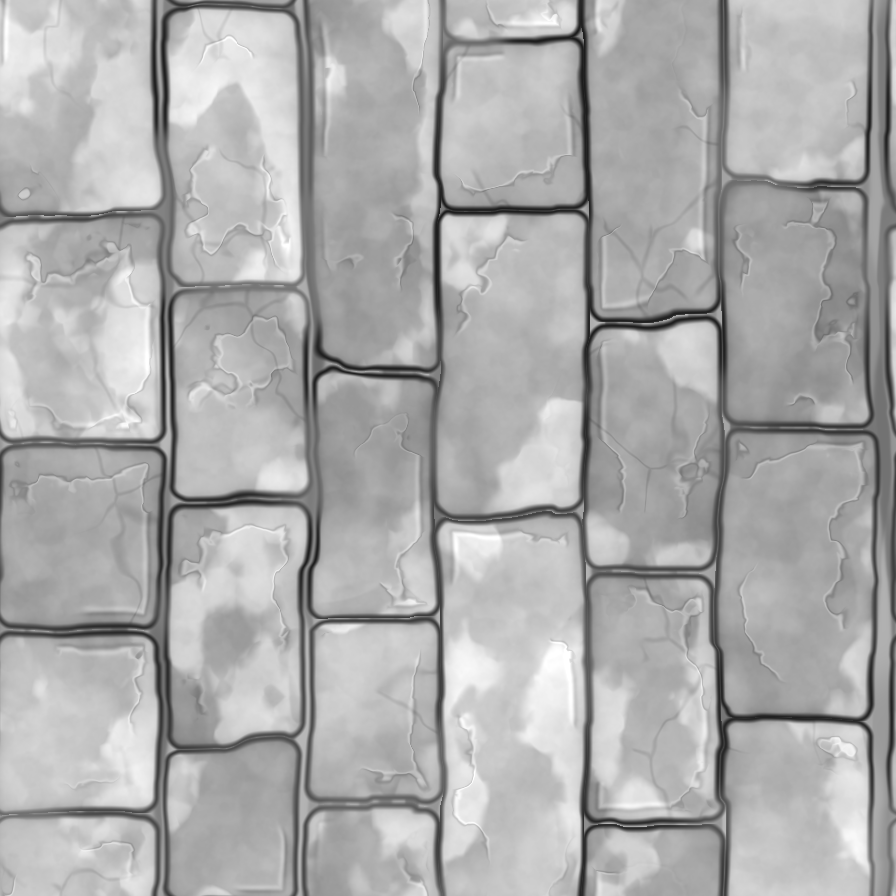
A Shadertoy shader for this texture map:

```glsl
// Grey weathered stone blocks stacked in six staggered columns, with dark joints.

vec2 hash2(vec2 p) {
    return fract(sin(vec2(dot(p, vec2(127.1, 311.7)), dot(p, vec2(269.5, 183.3)))) * 43758.5);
}

// Wrapping cellular noise: x = smoothly blended cell value, y = distance to a cell border.
vec2 cells(vec2 uv, vec2 period, float seed) {
    vec2 p = uv * period, base = floor(p);
    float sum = 0.0, weights = 0.0, near = 9.0, next = 9.0;
    for (int j = -1; j <= 1; j++)
    for (int i = -1; i <= 1; i++) {
        vec2 cell = base + vec2(i, j);
        vec2 h = hash2(mod(cell, period) + seed * 1.37);
        float dist = length(cell + h - p);
        float weight = exp(-8.0 * dist * dist);
        sum += weight * fract(h.x * 7.3 + h.y * 5.1);
        weights += weight;
        next = min(next, max(near, dist));
        near = min(near, dist);
    }
    return vec2(sum / weights, next - near);
}

float layers(vec2 uv, vec2 period, float seed) {
    float value = 0.0, gain = 0.53;
    for (int i = 0; i < 4; i++) {
        value += gain * cells(uv, period, seed + float(i)).x;
        period *= 2.0;
        gain *= 0.5;
    }
    return value;
}

// Signed distance to the stone around p; also gives its number and the place across it.
float stoneDistance(vec2 p, out float id, out float side) {
    float edges[7] = float[7](-0.015, 0.182, 0.342, 0.490, 0.654, 0.803, 0.985);
    float gaps[7] = float[7](0.014, 0.008, 0.008, 0.004, 0.004, 0.005, 0.014);
    vec4 joints[6] = vec4[6](
        vec4(0.762, 0.508, 0.301, 0.090), vec4(0.993, 0.678, 0.440, 0.171),
        vec4(0.586, 0.310, 0.098, 0.098), vec4(0.961, 0.763, 0.424, 0.424),
        vec4(0.645, 0.358, 0.074, 0.074), vec4(0.794, 0.529, 0.204, 0.204));
    p = fract(p);
    if (p.x > edges[6]) p.x -= 1.0;
    int column = 0;
    for (int i = 1; i < 6; i++) if (p.x > edges[i]) column = i;

    float below = 1.0, above = 1.0;
    for (int k = 0; k < 4; k++) {
        float t = fract(p.y - joints[column][k]);
        if (t < below) { below = t; id = float(column * 4 + k); }
        above = min(above, 1.0 - t);
    }
    vec2 inset = 0.003 + 0.005 * hash2(vec2(id, 3.0));
    vec2 low = vec2(edges[column] + gaps[column], p.y - below + inset.x);
    vec2 high = vec2(edges[column + 1] - gaps[column + 1], p.y + above - inset.y);
    vec2 size = 0.5 * (high - low), offset = p - 0.5 * (low + high);
    side = offset.x / size.x;

    vec2 q = abs(offset) - size + 0.014;
    return length(max(q, 0.0)) + min(max(q.x, q.y), 0.0) - 0.014;
}

void mainImage(out vec4 fragColor, in vec2 fragCoord) {
    vec2 uv = fragCoord / iResolution.xy;

    // Uneven outlines
    vec2 bend = vec2(cells(uv, vec2(5.0), 1.0).x, cells(uv, vec2(6.0), 2.0).x) - 0.5;
    vec2 chip = vec2(cells(uv, vec2(22.0), 3.0).x, cells(uv, vec2(24.0), 4.0).x) - 0.5;
    vec2 p = uv + 0.014 * bend + 0.007 * chip;
    float id, side;
    float d = stoneDistance(p, id, side);
    float depth = max(-d, 0.0);
    float seed = 11.0 + id * 3.0;
    vec2 luck = hash2(vec2(id, 8.0));

    // Mottled face
    float grain = layers(p, vec2(9.0, 7.0), seed);
    float tone = 0.705 + 0.07 * (luck.x - 0.5);
    tone += 0.26 * (layers(p, vec2(6.0, 5.0), seed + 40.0) - 0.5);
    tone += 0.10 * (layers(uv, vec2(34.0), 70.0) - 0.5);

    // Pale worn patches, stronger towards the right rim
    float worn = smoothstep(0.0, 0.13, grain - 0.49 - 3.2 * depth + 0.09 * side);
    tone += 0.16 * worn;

    // Flaked ledge that wanders around the rim
    float flaky = smoothstep(0.42, 0.62, cells(p, vec2(9.0), seed + 5.0).x);
    float ledge = depth - 0.010 - 0.13 * max(layers(p, vec2(12.0), seed + 9.0) - 0.44, 0.0);
    tone -= flaky * 0.13 * exp(-pow(ledge / 0.0026, 2.0));
    tone += flaky * 0.08 * exp(-pow((ledge - 0.005) / 0.003, 2.0));
    tone -= flaky * 0.04 * (1.0 - smoothstep(-0.004, 0.0, ledge));

    // Faint creases
    float crease = cells(uv + 0.05 * bend + 0.03 * chip, vec2(11.0, 8.0), seed + 2.0).y;
    tone -= 0.07 * step(0.45, luck.y) * flaky * (1.0 - smoothstep(0.0, 0.07, crease));
    tone -= 0.10 * exp(-depth / 0.005);

    // Dark seams, with streaked grey fill where the gap is wide
    float seam = mix(0.10, 0.46, cells(uv, vec2(7.0, 9.0), 90.0).x);
    float fill = 0.42 + 0.32 * cells(p, vec2(80.0, 7.0), 95.0).x;
    float gap = mix(seam, fill, smoothstep(0.003, 0.008, d));
    tone = mix(tone, gap, smoothstep(-0.003, 0.0035, d));

    fragColor = vec4(vec3(clamp(tone, 0.0, 1.0)), 1.0);
}
```
